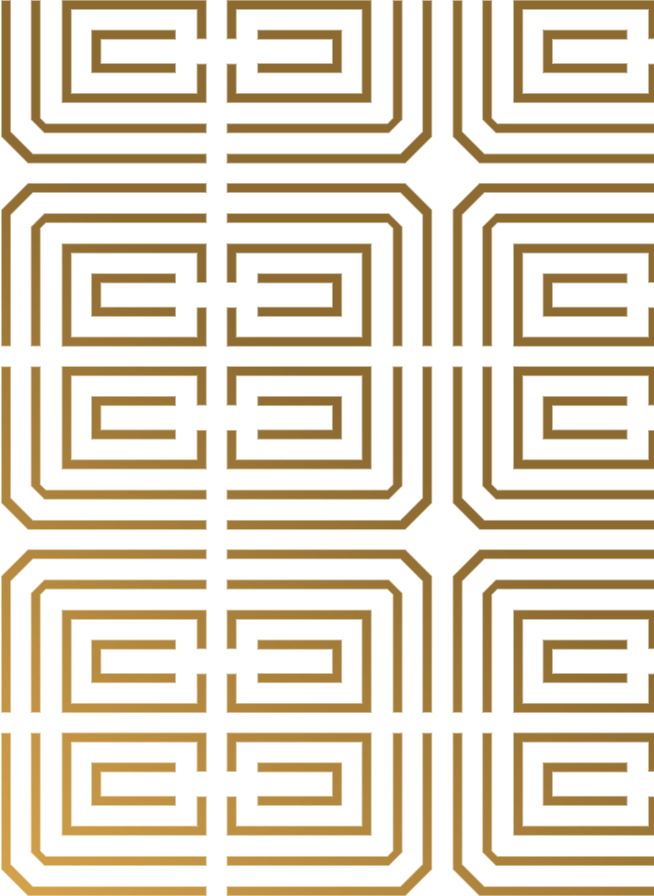
This pattern is drawn by a Shadertoy shader. Its source:

```glsl
// Gold fretwork of nested, chamfered frames on white. Each tile is folded into
// one quadrant, where box distances carve two outer rails, a broken box and a
// C-shaped hook. A diagonal gradient shades the gold across the whole canvas.

float boxDistance(vec2 p, vec2 centre, vec2 halfSize) {
    vec2 d = abs(p - centre) - halfSize;
    return max(d.x, d.y);
}

// Quadrant rectangle whose corner is cut along x + y = cut
float chamferDistance(vec2 p, vec2 halfSize, float cut) {
    vec2 d = p - halfSize;
    return max(max(d.x, d.y), (p.x + p.y - cut) * 0.7071);
}

// Line between an outer chamfered edge and an inner one
float railDistance(vec2 p, vec2 halfSize, float outerCut, float innerCut) {
    float outer = chamferDistance(p, halfSize, outerCut);
    float inner = chamferDistance(p, halfSize - 7.8, innerCut);
    return max(outer, -inner);
}

float fretDistance(vec2 p) {
    // Two rails, interrupted along both tile axes
    float rails = min(railDistance(p, vec2(184.4, 148.3), 310.0, 298.0),
                      railDistance(p, vec2(159.0, 122.4), 270.0, 261.0));
    rails = max(rails, 8.9 - min(p.x, p.y));

    // Box with an opening on the side facing the tile centre
    vec2 centre = vec2(70.7, 52.6);
    float box = boxDistance(p, centre, vec2(61.8, 43.9));
    box = max(box, -(box + 7.9));
    box = max(box, -boxDistance(p, vec2(13.0, centre.y), vec2(10.0, 10.8)));

    // Hook inside the box, open on the same side
    float hook = boxDistance(p, vec2(71.2, centre.y), vec2(36.0, 18.3));
    hook = max(hook, -boxDistance(p, vec2(65.0, centre.y), vec2(34.2, 10.4)));

    return min(rails, min(box, hook));
}

void mainImage(out vec4 fragColor, in vec2 fragCoord) {
    // The canvas is 768 units high
    float unitsPerPixel = 768.0 / iResolution.y;
    vec2 p = fragCoord * unitsPerPixel;

    // Repeat the tile and mirror it into one quadrant
    vec2 period = vec2(387.0, 314.0);
    vec2 quadrant = abs(mod(p - vec2(185.7, 462.5) + 0.5 * period, period) - 0.5 * period);

    // Soft-edged coverage
    float edge = max(unitsPerPixel, 1.6);
    float coverage = clamp(0.5 - fretDistance(quadrant) / edge, 0.0, 1.0);

    // Bright gold at the lower left, bronze toward the upper right
    float shade = clamp(dot(p, vec2(0.64, 0.77)) / 510.0, 0.0, 1.0);
    vec3 gold = mix(vec3(0.84, 0.64, 0.29), vec3(0.55, 0.415, 0.19), shade);

    fragColor = vec4(mix(vec3(1.0), gold, coverage), 1.0);
}
```
